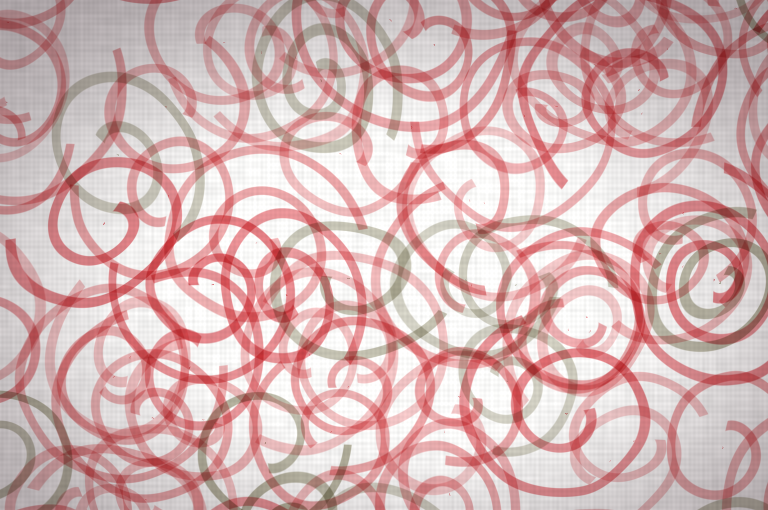
This pattern is drawn by a Shadertoy shader. Its source:

```glsl
// Translucent red, pink and olive spiral brush strokes overlapping on softly lit woven cloth.

const float TAU = 6.2831853;
const vec3 PINK_INK  = vec3(0.93, 0.67, 0.68);
const vec3 RED_INK   = vec3(0.91, 0.55, 0.57);
const vec3 OLIVE_INK = vec3(0.74, 0.73, 0.66);
const vec3 CLOTH_LIT  = vec3(0.985, 0.985, 0.98);
const vec3 CLOTH_DARK = vec3(0.67, 0.64, 0.65);

// Sine-free hash: four values in 0..1 from a cell and a seed
vec4 hash4(vec2 cell, float seed) {
    vec4 q = fract(vec4(cell.xyx, seed) * vec4(0.1031, 0.1030, 0.0973, 0.1099));
    q += dot(q, q.wzxy + 33.33);
    return fract((q.xxyz + q.yzzw) * q.zywx);
}

float valueNoise(vec2 p, float seed) {
    vec2 i = floor(p), f = fract(p);
    f = f * f * (3.0 - 2.0 * f);
    float low  = mix(hash4(i, seed).x, hash4(i + vec2(1, 0), seed).x, f.x);
    float high = mix(hash4(i + vec2(0, 1), seed).x, hash4(i + vec2(1, 1), seed).x, f.x);
    return mix(low, high, f.y);
}

vec2 rotate(vec2 p, float angle) {
    float c = cos(angle), s = sin(angle);
    return vec2(c * p.x - s * p.y, s * p.x + c * p.y);
}

// Coverage of one spiral stroke with blunt ends, centred on the origin
float spiralStroke(vec2 p, float radius, float turns, float halfWidth, float soft) {
    float r = length(p) + 1e-5;
    float angle = atan(p.y, p.x) / TAU + 0.5;
    float pitch = radius / turns;
    float t = max(round(r / pitch - angle), 0.0) + angle;
    float slope = pitch / (TAU * r);
    float d = abs(r - pitch * t) / sqrt(1.0 + slope * slope);
    float body = 1.0 - smoothstep(halfWidth - soft, halfWidth + soft, d);
    float arc = TAU * r;
    float ends = smoothstep(-soft, soft, (t - 0.45) * arc)
               * smoothstep(-soft, soft, (turns - t) * arc);
    float tone = 0.82 + 0.3 * valueNoise(vec2(t * 5.0, radius * 90.0), 7.0);
    return body * ends * tone;
}

// Light passing through one layer of scattered spirals
vec3 spiralLayer(vec2 p, float cellSize, float density, vec3 ink, float seed, float soft) {
    vec3 light = vec3(1.0);
    vec2 home = floor(p / cellSize);
    for (int y = -1; y <= 1; y++)
    for (int x = -1; x <= 1; x++) {
        vec2 cell = home + vec2(x, y);
        vec4 place = hash4(cell, seed);
        vec4 shape = hash4(cell, seed + 17.0);
        if (place.w > density) continue;
        vec2 q = rotate(p - (cell + place.xy) * cellSize, place.z * TAU);
        q.x *= shape.x < 0.5 ? -1.0 : 1.0;
        q.y *= mix(1.0, 1.22, shape.y);
        float radius = cellSize * mix(0.52, 0.9, shape.z);
        float turns = mix(1.7, 3.1, shape.w) * (0.7 + 0.3 * shape.z);
        float halfWidth = mix(0.0082, 0.0108, shape.y);
        float strength = mix(0.65, 1.1, fract(shape.x * 7.0));
        float cover = spiralStroke(q, radius, turns, halfWidth, soft);
        light *= mix(vec3(1.0), ink, cover * strength);
    }
    return light;
}

// Fine vertical and horizontal threads with uneven strength
float weave(vec2 p) {
    vec2 threads = cos(p * TAU * vec2(112.0, 96.0));
    float uneven = valueNoise(p * vec2(150.0, 18.0), 3.0)
                 + valueNoise(p * vec2(24.0, 130.0), 5.0) - 1.0;
    return 0.014 * (threads.x + threads.y) + 0.045 * uneven;
}

// Cloth lit in the middle and fading to grey at the borders
vec3 cloth(vec2 uv) {
    float fade = smoothstep(0.24, 0.74, length(uv - vec2(0.51, 0.44)));
    return mix(CLOTH_LIT, CLOTH_DARK, fade);
}

void mainImage(out vec4 fragColor, in vec2 fragCoord) {
    vec2 uv = fragCoord / iResolution.xy;
    vec2 p = fragCoord / iResolution.y;
    float soft = max(0.9 / iResolution.y, 0.0016);

    // Hand-drawn wobble
    vec2 wobble = vec2(valueNoise(p * 7.0, 11.0), valueNoise(p * 7.0, 13.0)) - 0.5;
    vec2 q = p + 0.022 * wobble;

    // Overlapping strokes multiply like thin ink
    vec3 color = cloth(uv);
    color *= spiralLayer(q + 3.0, 0.27, 1.0, PINK_INK, 21.0, soft);
    color *= spiralLayer(q + vec2(5.13, 7.09), 0.25, 0.8, PINK_INK, 43.0, soft);
    color *= spiralLayer(q + vec2(9.31, 2.17), 0.28, 0.45, RED_INK, 65.0, soft);
    color *= spiralLayer(q + vec2(1.57, 8.23), 0.23, 0.42, OLIVE_INK, 87.0, soft);

    color *= 1.0 + weave(p);
    fragColor = vec4(clamp(color, 0.0, 1.0), 1.0);
}
```
